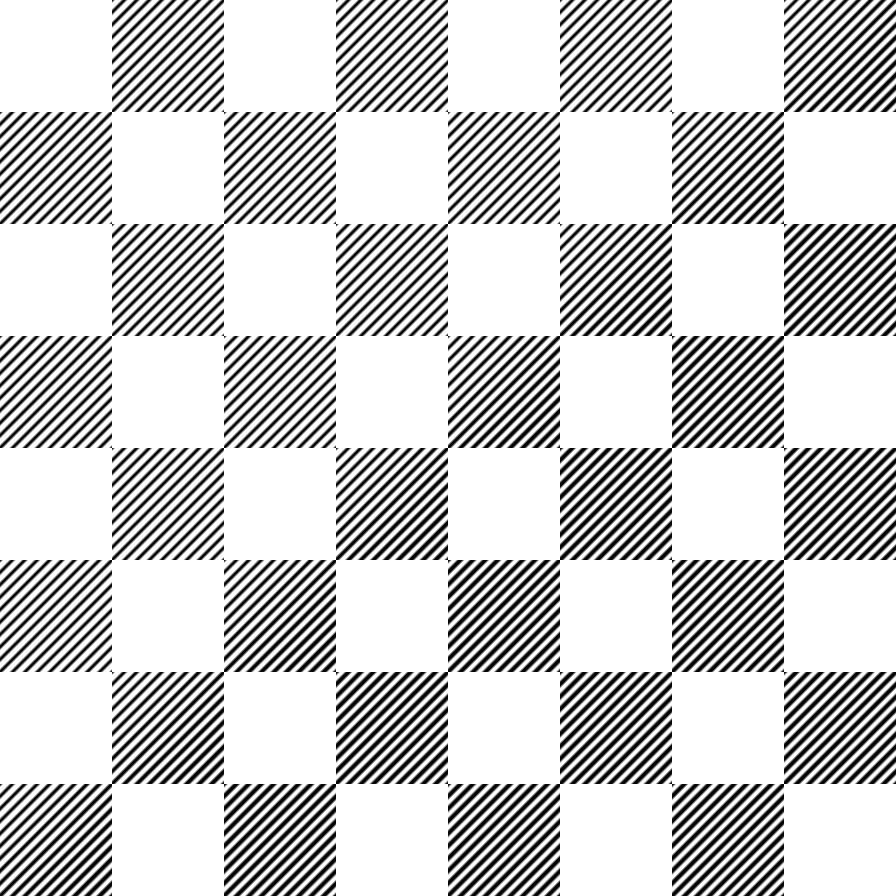
Write a WebGL 2 fragment shader that draws this pattern.

```glsl
#version 300 es
precision highp float;

#define CELLS 8.0            // checks across and down
#define LINES_PER_CELL 9.0   // hatch lines along one cell edge
#define THIN_DUTY 0.37       // inked share of the hatch, upper left
#define THICK_DUTY 0.50      // inked share of the hatch, lower right
#define SWELL_START -0.12    // diagonal range over which lines thicken
#define SWELL_END 0.10
#define EDGE_SOFTNESS 1.2    // line edge blur, in 1/512 of the canvas
#define INK vec3(0.02)
#define PAPER vec3(1.0)

uniform vec2 u_resolution;
out vec4 fragColor;

// Smoothed square wave per axis: +1 in even cells, -1 in odd ones
vec2 squareWave(vec2 cell, vec2 pixel) {
    vec2 toEdge = 0.5 - abs(fract(cell) - 0.5);
    vec2 parity = 1.0 - 2.0 * mod(floor(cell), 2.0);
    return parity * clamp(toEdge / (0.5 * pixel), 0.0, 1.0);
}

// Coverage of the checks, with the lower left one filled
float checkerMask(vec2 uv) {
    vec2 wave = squareWave(uv * CELLS, CELLS / u_resolution);
    return 0.5 + 0.5 * wave.x * wave.y;
}

// Coverage of rising diagonal lines that swell towards the lower right
float hatch(vec2 uv) {
    float diagonal = uv.x - uv.y;
    float frequency = CELLS * LINES_PER_CELL;
    float spacing = inversesqrt(2.0) / frequency;
    float swell = smoothstep(SWELL_START, SWELL_END, diagonal);
    float halfWidth = 0.5 * spacing * mix(THIN_DUTY, THICK_DUTY, swell);
    float toLine = abs(fract(diagonal * frequency + 0.5) - 0.5) * spacing;
    float pixel = 1.0 / min(u_resolution.x, u_resolution.y);
    float blur = max(EDGE_SOFTNESS / 512.0, pixel);
    return clamp(0.5 + (halfWidth - toLine) / blur, 0.0, 1.0);
}

void main() {
    vec2 uv = gl_FragCoord.xy / u_resolution;
    float ink = checkerMask(uv) * hatch(uv);
    fragColor = vec4(mix(PAPER, INK, ink), 1.0);
}
```
